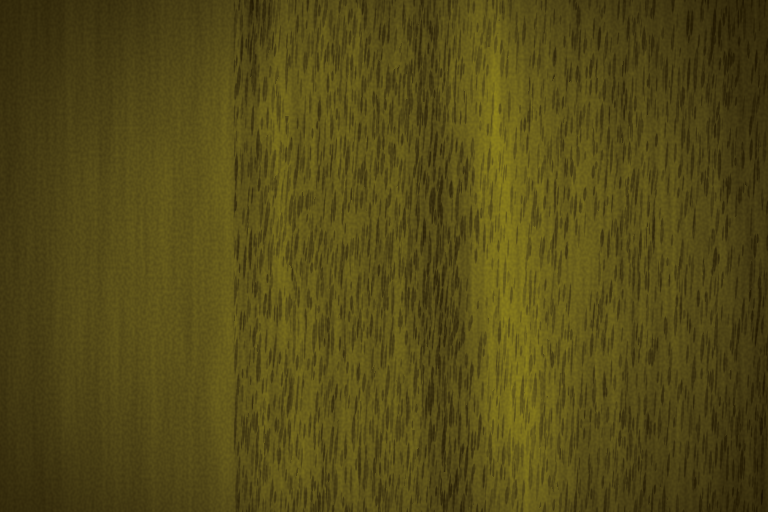
Reproduce this texture procedurally as a WebGL 2 fragment shader.

```glsl
#version 300 es
precision highp float;
// Two olive-brown wood planks: a smooth one on the left, a dark-pored one on the right.

#define SEAM_X 0.457        // plank boundary, in canvas heights
#define LEFT_TONE 0.372
#define RIGHT_TONE 0.402
#define PORE_DEPTH 0.145
#define PORE_LAYERS 4
#define PORE_SLANT 0.055
#define STREAK_GAIN 0.085   // bright diagonal band
#define GRAIN_GAIN 0.10
#define SPECKLE_GAIN 0.055
#define VIGNETTE 0.50

uniform vec2 u_resolution;
out vec4 fragColor;

vec2 hash2(vec2 cell) {
    uvec2 h = uvec2(ivec2(cell)) * uvec2(1597u, 3571u);
    h = (h.x ^ h.y * 747u) * uvec2(73009u, 91387u) + h.yx;
    h ^= h >> 15u;
    h *= 668265u;
    h ^= h >> 13u;
    h *= 374761u;
    h ^= h >> 16u;
    return vec2(h & 65535u) / 65535.0;
}

float cornerDot(vec2 cell, vec2 offset) {
    float angle = 6.28318 * hash2(cell).x;
    return dot(vec2(cos(angle), sin(angle)), offset);
}

float gradientNoise(vec2 p) {
    vec2 i = floor(p), f = p - i;
    vec2 w = f * f * f * (f * (f * 6.0 - 15.0) + 10.0);
    vec2 e = vec2(1.0, 0.0);
    float low = mix(cornerDot(i, f), cornerDot(i + e, f - e), w.x);
    float high = mix(cornerDot(i + e.yx, f - e.yx), cornerDot(i + 1.0, f - 1.0), w.x);
    return mix(low, high, w.y);
}

float bump(float x, float center, float width) {
    float d = (x - center) / width;
    return exp(-d * d);
}

// One layer of tapered vertical dashes, one candidate per cell
float poreLayer(vec2 p, vec2 cellSize, float seed, float density, float soft) {
    vec2 g = p / cellSize;
    float column = floor(g.x);
    g.y += 17.0 * hash2(vec2(column, seed)).x;
    vec2 id = vec2(column, floor(g.y)) + seed;
    vec2 size = hash2(id), place = hash2(id + 311.0), chance = hash2(id + 733.0);
    vec2 halfSize = cellSize * mix(vec2(0.12, 0.20), vec2(0.27, 0.48), size);
    vec2 q = (fract(g) - 0.5) * cellSize - (place - 0.5) * (cellSize - 2.0 * halfSize);
    float along = abs(q.y) / halfSize.y;
    float d = abs(q.x) - halfSize.x * (1.0 - along * along);
    float shape = (1.0 - smoothstep(-soft, soft, d)) * (1.0 - smoothstep(0.7, 1.05, along));
    return shape * step(chance.x, density) * mix(0.45, 1.0, chance.y);
}

float pores(vec2 p, float density, float soft) {
    float mask = 0.0;
    vec2 q = vec2(p.x - PORE_SLANT * p.y + 0.006 * gradientNoise(p * vec2(9.0, 5.0)), p.y);
    for (int i = 0; i < PORE_LAYERS; i++) {
        float k = float(i);
        vec2 cellSize = vec2(0.0095 + 0.0017 * k, 0.045 + 0.016 * k);
        mask = max(mask, poreLayer(q + 0.0037 * k, cellSize, 53.0 * k + 7.0, density, soft));
    }
    return mask;
}

// Broad light and dark bands of the right plank
float rightBands(vec2 p) {
    float x = p.x + 0.03 * gradientNoise(p * vec2(5.0, 3.0));
    float streak = bump(x, 1.035 - 0.09 * p.y, 0.075);
    float bands = STREAK_GAIN * streak;
    bands += 0.045 * bump(x, 0.562, 0.022);
    bands -= 0.035 * bump(x, 0.485, 0.030);
    bands -= 0.055 * bump(x, 0.890 - 0.06 * p.y, 0.055);
    bands -= 0.025 * smoothstep(1.32, 1.45, x);
    return bands;
}

void main() {
    vec2 uv = gl_FragCoord.xy / u_resolution;
    vec2 p = gl_FragCoord.xy / u_resolution.y;
    float pixel = 1.0 / u_resolution.y;
    float right = smoothstep(-1.0, 1.0, (p.x - SEAM_X) / max(pixel, 0.002));

    // Long fibres shared by both planks
    float wide = gradientNoise(p * vec2(17.0, 1.3) + 40.0);
    float medium = gradientNoise(p * vec2(48.0, 2.2) + 90.0);
    float fine = gradientNoise(p * vec2(125.0, 7.0) + 150.0);
    float fibres = 0.5 * wide + 0.45 * medium + 0.55 * fine;

    // Smooth left plank, lighter beside the seam
    float leftTone = LEFT_TONE + 0.03 * bump(p.x, 0.435, 0.025) + 0.55 * GRAIN_GAIN * fibres;

    // Right plank with bands and pores, denser toward the middle
    float patches = gradientNoise(p * vec2(11.0, 3.0) + 210.0);
    float density = mix(0.62, 0.42, smoothstep(0.85, 1.0, p.x)) + 0.35 * patches;
    float rightTone = RIGHT_TONE + rightBands(p) + GRAIN_GAIN * fibres;
    rightTone -= PORE_DEPTH * pores(p, density, max(0.0016, 0.6 * pixel));

    // Speckle and lens falloff
    float tone = mix(leftTone, rightTone, right);
    tone += SPECKLE_GAIN * gradientNoise(p * vec2(190.0, 150.0));
    float radius = length((uv - vec2(0.5, 0.48)) * vec2(2.0, 1.6));
    tone *= 1.0 - VIGNETTE * smoothstep(0.5, 1.4, radius);

    // Tone ramp from brown to olive yellow
    float blue = max(0.015, -0.09 + tone * (0.85 - 0.9 * tone));
    fragColor = vec4(tone, 0.97 * tone - 0.03, blue, 1.0);
}
```
